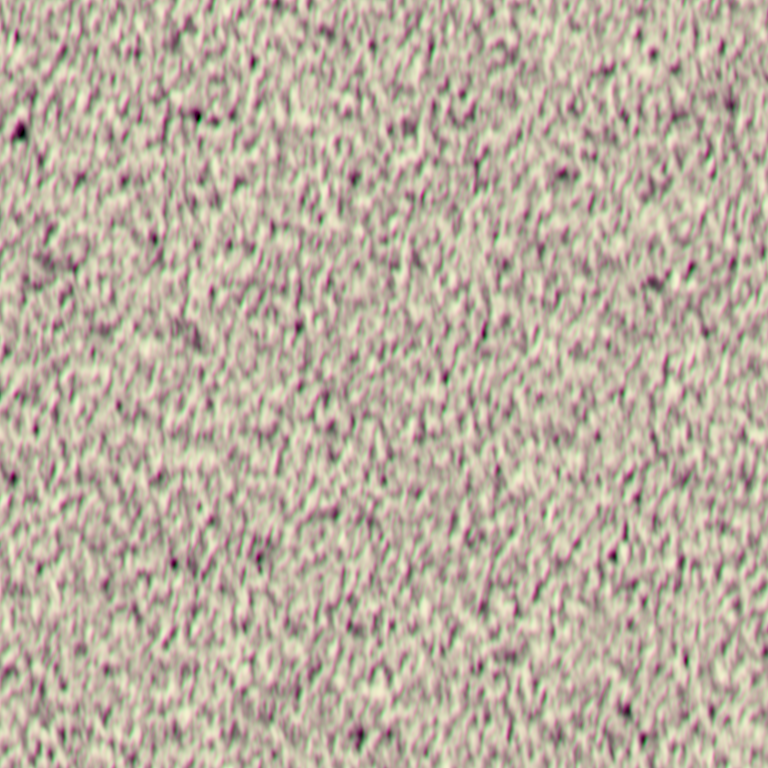
Reproduce this texture procedurally as a WebGL 1 fragment shader.

```glsl
precision highp float;

uniform vec2 u_resolution;

vec2 hash2(vec2 cell) {
  vec2 k = vec2(dot(cell, vec2(127.1, 311.7)), dot(cell, vec2(269.5, 183.3)));
  return fract(sin(k) * 43758.5453);
}

float cornerSlope(vec2 cell, vec2 offset) {
  return dot(hash2(cell) * 2.0 - 1.0, offset);
}

float gradientNoise(vec2 p) {
  vec2 i = floor(p);
  vec2 f = p - i;
  vec2 u = f * f * f * (f * (f * 6.0 - 15.0) + 10.0);
  vec2 e = vec2(1.0, 0.0);
  float low = mix(cornerSlope(i, f), cornerSlope(i + e, f - e), u.x);
  float high = mix(cornerSlope(i + e.yx, f - e.yx), cornerSlope(i + 1.0, f - 1.0), u.x);
  return mix(low, high, u.y);
}

// Sparse dark pits with uneven rims, more frequent toward the top
float pits(vec2 p) {
  vec2 g = p * 10.0;
  vec2 cell = floor(g);
  vec2 place = 0.25 + 0.5 * hash2(cell + 41.0);
  vec2 traits = hash2(cell + 87.0);
  vec2 d = (g - cell - place) * vec2(mix(0.7, 1.2, traits.y), 1.0);
  float rim = 0.013 * (1.0 + gradientNoise(p * 60.0));
  float present = step(traits.x, mix(0.08, 0.3, p.y));
  return present * mix(0.45, 0.85, traits.y) * exp(-dot(d, d) / rim);
}

// Nearly upright grains in layered sizes
float grain(vec2 p) {
  vec2 s = p;
  s.x += 0.012 * gradientNoise(p * 7.0 + 3.0) - 0.13 * p.y;
  vec2 q = s * vec2(78.0, 36.0);
  vec2 turned = mat2(0.8, -0.6, 0.6, 0.8) * q;
  float h = gradientNoise(q + 11.0);
  h += 0.8 * gradientNoise(turned * 1.5 + 29.0);
  h += 0.32 * gradientNoise(q * 2.5 + 53.0);
  h += 0.25 * gradientNoise(p * 9.0 + 71.0);
  // Flatten the lights and deepen the darks
  return h - 0.5 * h * h + 0.02 - pits(p);
}

void main() {
  vec2 p = gl_FragCoord.xy / u_resolution.y;

  // Green is displaced up and left, leaving magenta and green fringes
  float red = grain(p);
  float green = grain(p + vec2(0.0021, -0.0033));
  float blue = grain(p + vec2(0.0006, -0.001));

  vec3 base = vec3(0.738, 0.692, 0.63);
  vec3 color = base + vec3(0.44, 0.5, 0.36) * vec3(red, green, blue);
  gl_FragColor = vec4(clamp(color, 0.0, 1.0), 1.0);
}
```
